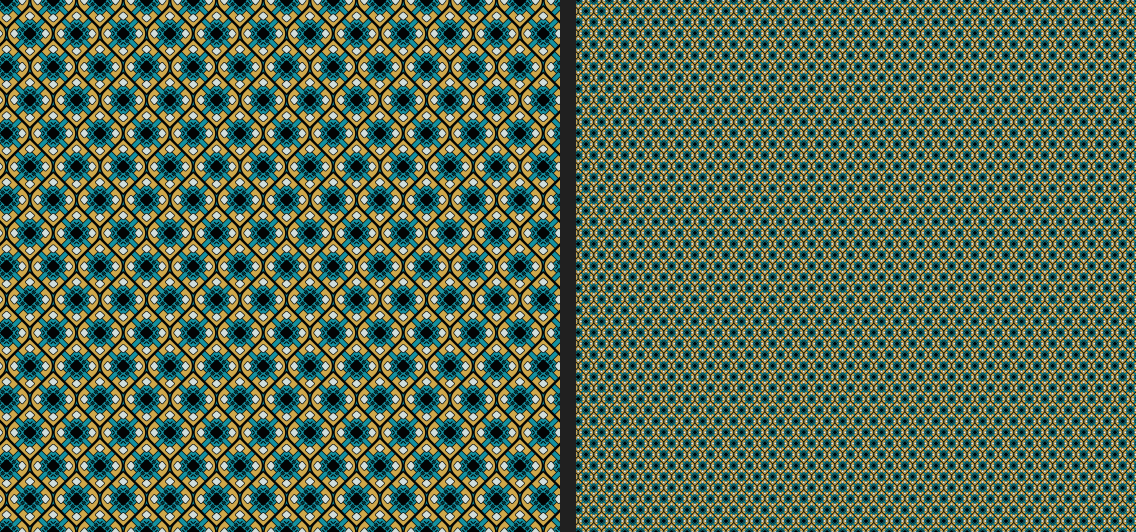
Left: one tile. Right: repeated 3 by 3.
Reproduce this pattern procedurally as a Shadertoy shader.

```glsl
// Staggered ogee lattice of gold diamonds holding teal squares, comb dashes and pale lozenges.
#define REPEATS vec2(12.0, 8.0)      // whole cells across and down
#define PITCH vec2(96.0, 136.5)      // cell size in design units
#define PHASE vec2(0.641, 0.495)     // centre of the first cell, in cells
#define TIP 57.0                     // centre to top point of a cell
#define SIDE_RADIUS 25.0             // rounding of the left and right corners
#define THIN_LINE 0.75               // half width of the inner contours
#define TEAL_HALF 24.0               // half side of the teal square
#define DASH_STEP 5.0
#define BLACK vec3(0.01, 0.015, 0.02)
#define TEAL vec3(0.07, 0.57, 0.63)
#define GOLD vec3(0.81, 0.66, 0.29)
#define PALE vec3(0.82, 0.87, 0.86)

const int SAMPLES = 4;

float roundedBox(vec2 p, vec2 halfSize, float radius) {
    vec2 q = abs(p) - halfSize + radius;
    return length(max(q, 0.0)) + min(max(q.x, q.y), 0.0) - radius;
}

// Rotates by 45 degrees, so that diamonds become squares.
vec2 diagonal(vec2 p) {
    return vec2(p.x + p.y, p.x - p.y) * sqrt(0.5);
}

// Diamond with sharp top and bottom points and rounded sides.
float ogee(vec2 p) {
    p = abs(p);
    vec2 corner = p - vec2(TIP - SIDE_RADIUS * sqrt(2.0), 0.0);
    return corner.x > corner.y ? length(corner) - SIDE_RADIUS
                               : (p.x + p.y - TIP) * sqrt(0.5);
}

float lozenge(vec2 p) {
    return roundedBox(diagonal(p), vec2(6.7), 2.4);
}

float fill(float d, float blur) {
    return 1.0 - smoothstep(-blur, blur, d);
}

vec3 motif(vec2 p, float edge, float blur) {
    vec2 a = abs(p);
    vec2 q = abs(diagonal(p));
    float major = max(q.x, q.y), minor = min(q.x, q.y);

    // Gold field, teal square with a tab to the middle of each side
    float square = major - TEAL_HALF;
    float tab = max(minor - 5.0, -square);
    float teal = min(square, tab);
    float contour = abs(max(square, 5.0 - minor));
    contour = min(contour, max(abs(minor - 5.0), TEAL_HALF - major));
    vec3 color = mix(GOLD, TEAL, fill(teal, blur));
    color = mix(color, BLACK, fill(contour - THIN_LINE, blur));

    // Comb of short dashes around the black core
    float slot = clamp(floor(minor / DASH_STEP), 0.0, 2.0) + 0.5;
    float dash = roundedBox(vec2(major - 16.3, minor - slot * DASH_STEP), vec2(3.5, 1.1), 0.7);
    float core = roundedBox(q, vec2(10.4), 3.0);
    color = mix(color, BLACK, fill(min(dash, core), blur));

    // Pale lozenges at the four corners
    float pale = min(lozenge((a - vec2(32.0, 0.0)) * vec2(1.15, 1.0)),
                     lozenge((a - vec2(0.0, 36.0)) * vec2(1.0, 1.12)));
    color = mix(color, BLACK, fill(pale - 2.0 * THIN_LINE, blur));
    color = mix(color, PALE, fill(pale, blur));

    // Teal slivers between cells and the heavy outline
    color = mix(TEAL, color, fill(edge, blur));
    return mix(color, BLACK, fill(abs(edge + 0.2) - 1.5, blur));
}

vec3 pattern(vec2 uv, float blur) {
    // Two interleaved grids; the nearer cell wins
    vec2 cell = uv * REPEATS - PHASE;
    vec2 p = (fract(cell + 0.5) - 0.5) * PITCH;
    vec2 shifted = (fract(cell) - 0.5) * PITCH;
    float edge = ogee(p), shiftedEdge = ogee(shifted);
    return shiftedEdge < edge ? motif(shifted, shiftedEdge, blur) : motif(p, edge, blur);
}

void mainImage(out vec4 fragColor, in vec2 fragCoord) {
    float blur = 0.5 * REPEATS.x * PITCH.x / (iResolution.x * float(SAMPLES));
    vec3 sum = vec3(0.0);
    for (int j = 0; j < SAMPLES; j++) {
        for (int i = 0; i < SAMPLES; i++) {
            vec2 offset = (vec2(i, j) + 0.5) / float(SAMPLES) - 0.5;
            sum += pattern((fragCoord + offset) / iResolution.xy, blur);
        }
    }
    fragColor = vec4(sum / float(SAMPLES * SAMPLES), 1.0);
}
```
